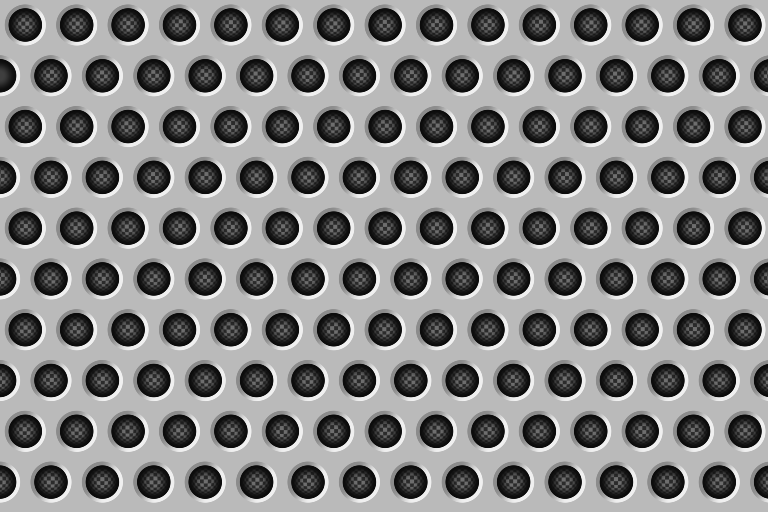
Write a Shadertoy shader that draws this pattern.

```glsl
// Perforated grey metal plate: staggered round holes with bevelled rims over a bulging checkered mesh.

const vec2 PITCH = vec2(0.1004, 0.0992);        // hole spacing, in canvas heights
const vec2 FIRST_CENTER = vec2(0.0494, 0.0488); // top left hole, measured from the top
const float RIM_RADIUS = 0.0402;
const float HOLE_RADIUS = 0.0328;
const vec2 BARE_HOLE = vec2(-1.0, 1.0);         // column and row of the hole without mesh

const vec3 PLATE = vec3(0.73);
const vec3 RIM_SHADE = vec3(0.55);
const vec3 RIM_LIGHT = vec3(0.94);
const vec3 HOLE_DARK = vec3(0.045);
const vec3 MESH_DARK = vec3(0.17);
const vec3 MESH_LIGHT = vec3(0.43);

float hash(vec2 p) {
    return fract(sin(dot(p, vec2(127.1, 311.7))) * 43758.5453);
}

// Coverage of a disc with a one pixel soft edge
float disc(float dist, float radius, float pixel) {
    return 1.0 - smoothstep(-0.5 * pixel, 0.5 * pixel, dist - radius);
}

// Checkerboard with edges softened over the given width
float checker(vec2 p, float width) {
    vec2 s = clamp(sin(3.14159 * p) / (3.14159 * width), -1.0, 1.0);
    return 0.5 + 0.5 * s.x * s.y;
}

// Bevel lit from the lower right
vec3 rimColor(vec2 offset) {
    vec2 dir = offset / max(length(offset), 1e-5);
    float facing = dot(dir, normalize(vec2(0.87, -0.5)));
    return mix(RIM_SHADE, RIM_LIGHT, smoothstep(-0.6, 0.6, facing));
}

// Mesh seen through a hole; p spans -1 to 1 across it
vec3 meshColor(vec2 p, vec2 id, float pixel) {
    vec2 bulge = p - vec2(0.0, 0.12);
    float r2 = dot(bulge, bulge);
    vec2 phase = vec2(hash(id), hash(id + 17.3));
    float scale = 4.0;
    float width = 0.5 * pixel * scale * (1.0 + 2.4 * r2);
    float check = checker(bulge * scale * (1.0 + 0.8 * r2) + phase, width);
    float bare = 1.0 - step(0.5, distance(id, BARE_HOLE));
    vec3 mesh = mix(MESH_DARK, MESH_LIGHT, mix(check, 0.3, bare));
    float depth = smoothstep(0.2, 0.95, length(p));
    return mix(mesh, HOLE_DARK, depth);
}

void mainImage(out vec4 fragColor, in vec2 fragCoord) {
    float pixel = 1.0 / iResolution.y;
    vec2 pos = fragCoord * pixel;
    pos.y = 1.0 - pos.y;

    // Nearest hole; every second row is shifted by half a step
    vec2 grid = (pos - FIRST_CENTER) / PITCH;
    float row = floor(grid.y + 0.5);
    float stagger = 0.5 * mod(row, 2.0);
    float column = floor(grid.x - stagger + 0.5);
    vec2 id = vec2(column, row);
    vec2 offset = pos - FIRST_CENTER - PITCH * (id + vec2(stagger, 0.0));
    offset.y = -offset.y;
    float dist = length(offset);

    // Plate, rim and hole, stacked
    vec3 color = PLATE;
    color = mix(color, rimColor(offset), disc(dist, RIM_RADIUS, pixel));
    vec3 mesh = meshColor(offset / HOLE_RADIUS, id, pixel / HOLE_RADIUS);
    color = mix(color, mesh, disc(dist, HOLE_RADIUS, pixel));
    fragColor = vec4(color, 1.0);
}
```
